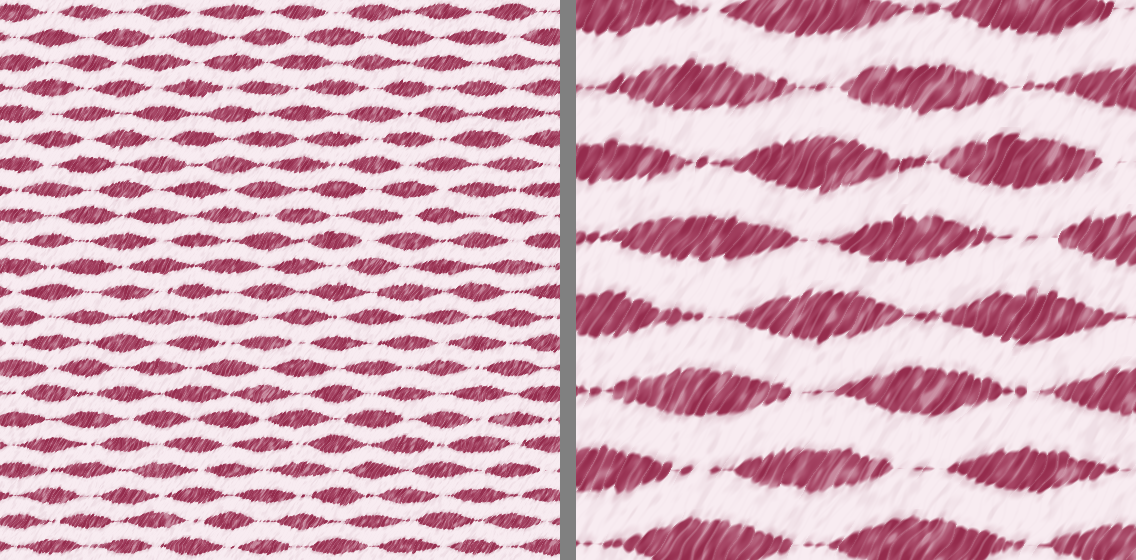
Left: the whole. Right: its middle third, enlarged.
Give the GLSL for this pattern, as a WebGL 2 fragment shader.

```glsl
#version 300 es
precision highp float;
// Woven cloth: staggered rows of raspberry yarn spindles joined by thin broken threads on pale pink.

uniform vec2 u_resolution;
out vec4 fragColor;

const float ROWS = 22.0;
const float COLUMNS = 7.89;
const float STRANDS = 142.0;
const float SLANT = 0.6;

const vec3 PALE = vec3(0.972, 0.925, 0.945);
const vec3 PALE_SHADE = vec3(0.915, 0.84, 0.87);
const vec3 FUZZ = vec3(0.84, 0.70, 0.75);
const vec3 YARN_DARK = vec3(0.58, 0.17, 0.30);
const vec3 YARN = vec3(0.66, 0.29, 0.41);
const vec3 YARN_LIGHT = vec3(0.82, 0.62, 0.69);

float hash(vec2 p) {
    return fract(sin(dot(p, vec2(127.1, 311.7))) * 43758.5);
}

float noise(vec2 p) {
    vec2 i = floor(p);
    vec2 f = fract(p);
    f = f * f * (3.0 - 2.0 * f);
    return mix(mix(hash(i), hash(i + vec2(1, 0)), f.x),
               mix(hash(i + vec2(0, 1)), hash(i + vec2(1, 1)), f.x), f.y);
}

// Half height of the coloured yarn at a column position, in row units
float yarnHeight(float column, float row) {
    float shifted = column - 0.24 - 0.5 * mod(row, 2.0);
    float cell = floor(shifted + 0.5);
    vec2 id = vec2(cell, row);
    float offset = shifted - cell + 0.08 * (hash(id + 3.1) - 0.5);
    float halfWidth = mix(0.38, 0.46, hash(id + 7.7));
    float peak = mix(0.27, 0.35, hash(id + 13.3));
    float taper = mix(0.75, 1.35, hash(id + 21.9));
    float t = offset / halfWidth;
    return peak * pow(max(1.0 - t * t, 0.0), taper);
}

// Fine fibres running along the slanted direction
float fibres(vec2 q, float seed) {
    float bend = 0.006 * noise(q * 55.0 + seed);
    float coarse = noise(vec2((q.x + bend) * 190.0, q.y * 75.0) + seed);
    float fine = noise(vec2((q.x - bend) * 330.0, q.y * 130.0) + seed * 2.0);
    return mix(coarse, fine, 0.5);
}

void main() {
    vec2 uv = gl_FragCoord.xy / u_resolution;

    // Row coordinates count downwards, with a slight wobble
    float v = (1.0 - uv.y) * ROWS;
    float row = floor(v);
    float wobble = 0.07 * (noise(vec2(uv.x * 16.0, row * 5.3)) - 0.5);
    float dy = v - row - 0.47 + wobble;

    // Slanted strands
    vec2 q = vec2(uv.x - SLANT * uv.y, uv.y);
    float phase = q.x * STRANDS + 1.1 * noise(uv * vec2(50.0, 70.0));
    float strand = floor(phase);
    float ridge = abs(fract(phase) - 0.5) * 2.0;
    float strandRandom = hash(vec2(strand, row));
    float fibre = fibres(q, 4.0);

    // Ragged outline: every strand ends at its own height
    float body = yarnHeight(uv.x * COLUMNS, row);
    float thread = mix(-0.03, 0.075, strandRandom) * (1.0 - smoothstep(0.03, 0.16, body));
    float height = body * mix(0.88, 1.14, strandRandom) + thread;
    height += 0.09 * (fibre - 0.5) - 0.035 * ridge * ridge;
    float edge = height - abs(dy);
    float soft = max(0.035, 0.6 * ROWS / u_resolution.y);
    float cover = smoothstep(-soft, soft, edge);

    // Pale ground with fine shaded fibres and a pink fuzz around the yarn
    float groundFibre = fibres(q, 31.0);
    float shade = smoothstep(0.48, 0.85, groundFibre) * 0.6;
    shade += 0.12 * smoothstep(0.6, 1.0, ridge);
    vec3 ground = mix(PALE, PALE_SHADE, shade);
    float halo = smoothstep(-0.16, 0.0, edge) * smoothstep(0.25, 0.75, fibre);
    ground = mix(ground, FUZZ, 0.7 * halo);

    // Yarn body: dark strands with light glints between them
    float tone = fibres(q, 57.0);
    vec3 yarn = mix(YARN_DARK, YARN, smoothstep(0.2, 0.65, tone));
    float glint = smoothstep(0.55, 0.85, tone) * 0.75;
    glint += smoothstep(0.55, 1.0, ridge) * mix(0.1, 0.5, strandRandom);
    yarn = mix(yarn, YARN_LIGHT, min(glint, 0.85));

    fragColor = vec4(mix(ground, yarn, cover), 1.0);
}
```
